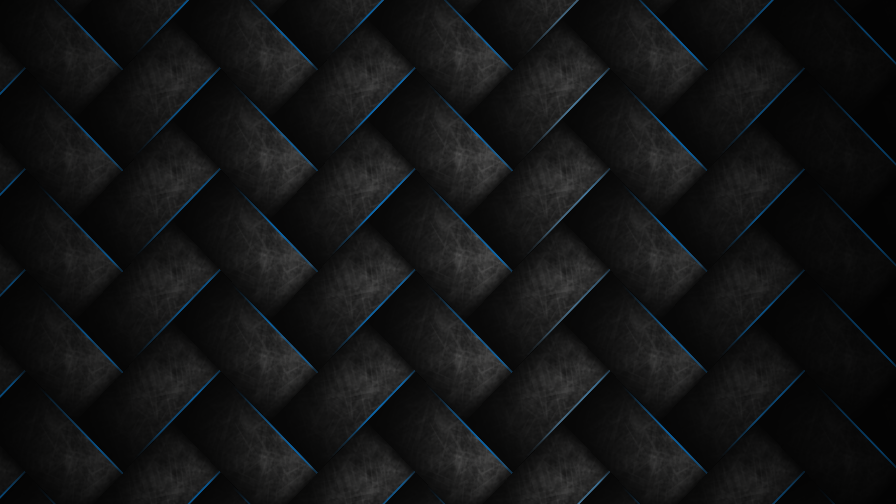
Give the GLSL for this pattern, as a Shadertoy shader.

```glsl
// Dark scratched-metal herringbone weave with glowing blue rims.
// A skewed grid is sorted into 2:1 bricks by a diagonal index mod 4; each brick
// gets local (along, across) coordinates for its shadow, wear and lit edge.

const vec2  PERIOD      = vec2(0.3866, 0.2002);  // repeat size, canvas heights
const vec2  ANCHOR      = vec2(0.1296, -0.037);  // a brick tip, from the centre
const float RIM_HALF    = 0.013;                 // rim half width, brick widths
const vec3  RIM_BLUE    = vec3(0.04, 0.40, 0.67);
const vec3  RIM_PALE    = vec3(0.40, 0.52, 0.60);
const vec3  METAL_TINT  = vec3(1.0, 0.995, 0.99);
const float METAL_FLOOR = 0.029;
const float METAL_GAIN  = 0.165;
const float BRICK_VARY  = 0.12;
const int   SCRATCH_LAYERS = 7;

float hash(vec2 p) {
    return fract(sin(dot(p, vec2(127.1, 311.7))) * 43758.5453);
}

float noise(vec2 p) {
    vec2 i = floor(p), f = fract(p);
    f = f * f * (3.0 - 2.0 * f);
    return mix(mix(hash(i), hash(i + vec2(1, 0)), f.x),
               mix(hash(i + vec2(0, 1)), hash(i + vec2(1, 1)), f.x), f.y);
}

float fbm(vec2 p) {
    float sum = 0.0, amp = 0.5;
    for (int i = 0; i < 5; i++) {
        sum += amp * noise(p);
        p = mat2(1.6, 1.2, -1.2, 1.6) * p + 3.7;
        amp *= 0.55;
    }
    return sum;
}

// Fine, slightly curved hairlines in several directions
float scratches(vec2 q) {
    float sum = 0.0;
    q += 0.05 * vec2(noise(q * 2.0), noise(q * 2.0 + 9.0));
    for (int i = 0; i < SCRATCH_LAYERS; i++) {
        float k = float(i), a = 0.4 + k * 0.83;
        vec2 r = mat2(cos(a), -sin(a), sin(a), cos(a)) * q;
        float line = noise(r * vec2(2.4, 25.0) + k * 17.3);
        sum += smoothstep(0.62, 0.95, line) * noise(r * 3.5 + k * 5.1);
    }
    return sum;
}

// Brick local position: xy = along (0..2) and across (0..1), z = direction
vec3 weave(vec2 g, out vec2 id) {
    vec2 cell = floor(g), f = fract(g);
    float k = mod(cell.x + cell.y, 4.0);
    bool falling = k > 0.5 && k < 2.5;
    float second = (k < 0.5 || (k > 1.5 && k < 2.5)) ? 1.0 : 0.0;
    vec2 axis = falling ? vec2(0, 1) : vec2(1, 0);
    id = cell - axis * second;
    vec2 local = falling ? f.yx : f;
    return vec3(local.x + second, local.y, falling ? 1.0 : 0.0);
}

void mainImage(out vec4 fragColor, in vec2 fragCoord) {
    vec2 p = (fragCoord - 0.5 * iResolution.xy) / iResolution.y;

    // Diagonal grid: x runs up-right, y runs down-right
    vec2 s = (p - ANCHOR) / PERIOD;
    vec2 grid = vec2(2.0 * s.x + s.y, 2.0 * s.x - s.y);
    float aa = length(vec2(2.0, 1.0) / PERIOD) / iResolution.y;

    vec2 id;
    vec3 brick = weave(grid, id);
    float u = brick.x, v = brick.y, falling = brick.z;
    float edge = 1.0 - v;

    // Soft shadow cast by the overlapping neighbours, dark seams at the ends
    float light = smoothstep(-0.1, 1.4, u) * smoothstep(-0.25, 0.7, v);
    light *= smoothstep(-0.08, 0.2, 2.0 - u) * smoothstep(0.0, aa, edge);

    // Worn metal: mottling, a pale patch near the free end, hairlines, grain
    vec2 q = brick.xy + falling * vec2(7.3, 4.1);
    float mottle = fbm(q * 4.5);
    vec2 patchPos = mix(vec2(1.65, 0.6), vec2(1.5, 0.78), falling);
    vec2 toPatch = (brick.xy - patchPos) * vec2(2.0, 2.4);
    float worn = exp(-dot(toPatch, toPatch)) * smoothstep(0.35, 0.75, mottle);
    float metal = 0.50 + 0.55 * mottle + 0.45 * worn;
    metal += 0.34 * scratches(q) + 0.35 * (noise(q * 30.0) - 0.5);
    metal *= 1.0 + BRICK_VARY * (hash(id) - 0.5);

    // Pool of light around the centre, falling off faster to the right
    vec2 d = (p - vec2(0.02, 0.0)) * vec2(1.05, 0.75);
    float pool = exp(-dot(d, d)) * mix(0.25, 1.0, smoothstep(0.9, 0.5, p.x));

    float lum = METAL_FLOOR * (0.3 + 0.7 * pool) + METAL_GAIN * light * metal * pool;
    vec3 color = METAL_TINT * lum;

    // Lit rim, fading toward the covered end and bleached near the centre
    float inset = abs(edge - RIM_HALF - 0.5 * aa);
    float rim = 1.0 - smoothstep(RIM_HALF - 0.5 * aa, RIM_HALF + 0.5 * aa, inset);
    rim *= smoothstep(0.2, 1.2, u) * (1.0 - 0.6 * smoothstep(1.7, 2.0, u));
    rim *= 0.6 + 0.5 * noise(vec2(u * 4.0, falling * 8.0) + id);
    float pale = (1.0 - falling) * exp(-pow((p.x - 0.22) / 0.16, 2.0));
    vec3 rimColor = mix(RIM_BLUE, RIM_PALE, 0.75 * pale);
    color = mix(color, rimColor * (0.5 + 0.5 * pool), clamp(rim, 0.0, 1.0));

    fragColor = vec4(color, 1.0);
}
```
